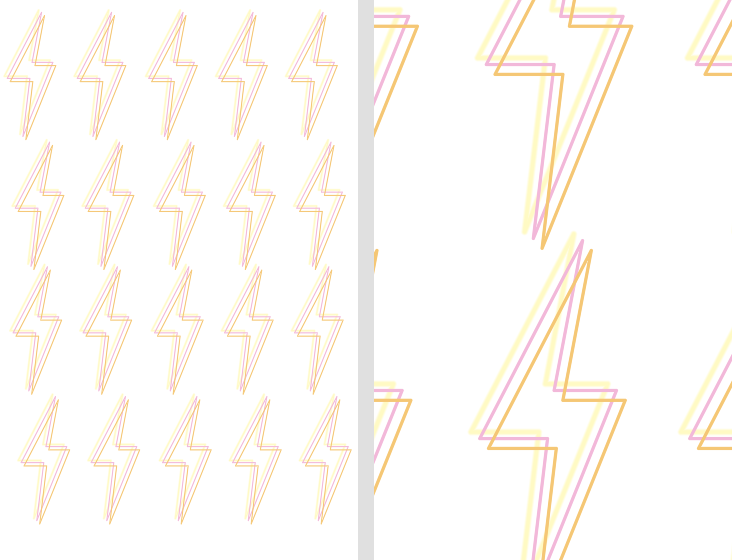
Left: the whole. Right: its middle third, enlarged.
Reproduce this pattern procedurally as a WebGL 1 fragment shader.

```glsl
precision highp float;

uniform vec2 u_resolution;

// Lengths are in 1/768 of the canvas height, measured from the top left
#define CANVAS_UNITS 768.0
#define COLUMNS 5
#define ROWS 4
#define COLUMN_STEP 96.0
#define ROW_STEP 178.0
#define PAIR_SHIFT vec2(8.0, 349.0)
#define LINE_RADIUS 0.75
#define GLOW_RADIUS 1.2
#define PAPER vec3(1.0)
#define YELLOW vec3(1.0, 0.98, 0.77)
#define PINK vec3(0.95, 0.72, 0.85)
#define ORANGE vec3(0.96, 0.78, 0.46)

float segmentDistance(vec2 p, vec2 a, vec2 b) {
  vec2 ap = p - a;
  vec2 ab = b - a;
  return length(ap - ab * clamp(dot(ap, ab) / dot(ab, ab), 0.0, 1.0));
}

// Distance to the bolt outline, with its upper tip at the origin
float boltDistance(vec2 p) {
  vec2 top = vec2(0.0, 0.0);
  vec2 notchRight = vec2(-13.0, 68.5);
  vec2 right = vec2(15.5, 68.5);
  vec2 bottom = vec2(-25.5, 170.0);
  vec2 notchLeft = vec2(-16.0, 90.5);
  vec2 left = vec2(-47.0, 90.5);

  float d = segmentDistance(p, top, notchRight);
  d = min(d, segmentDistance(p, notchRight, right));
  d = min(d, segmentDistance(p, right, bottom));
  d = min(d, segmentDistance(p, bottom, notchLeft));
  d = min(d, segmentDistance(p, notchLeft, left));
  return min(d, segmentDistance(p, left, top));
}

// Alternate rows shift right; the last three columns sit slightly apart
vec2 boltOrigin(float column, float row) {
  float pairIndex = floor(row / 2.0);
  float odd = mod(row, 2.0);
  vec2 origin = vec2(57.0, 17.0) + pairIndex * PAIR_SHIFT;
  origin += odd * vec2(11.0, ROW_STEP);
  origin.x += column * COLUMN_STEP + 2.0 * step(2.0, column);
  return origin;
}

float coverage(float d, float radius, float softness) {
  return 1.0 - smoothstep(radius - softness, radius + softness, d);
}

void main() {
  float pixel = CANVAS_UNITS / u_resolution.y;
  vec2 p = vec2(gl_FragCoord.x, u_resolution.y - gl_FragCoord.y) * pixel;

  // Nearest yellow, pink and orange outlines
  vec3 nearest = vec3(CANVAS_UNITS);
  for (int row = 0; row < ROWS; row++) {
    for (int column = 0; column < COLUMNS; column++) {
      vec2 q = p - boltOrigin(float(column), float(row));
      vec2 fromCenter = abs(q - vec2(-16.0, 85.0));
      if (fromCenter.x < 45.0 && fromCenter.y < 100.0) {
        nearest = min(nearest, vec3(
          boltDistance(q + vec2(4.0, 3.0)),
          boltDistance(q),
          boltDistance(q - vec2(4.0, 4.5))));
      }
    }
  }

  // Soft yellow underneath, crisp pink and orange above
  float edge = 0.6 * pixel;
  vec3 color = mix(PAPER, YELLOW, coverage(nearest.x, GLOW_RADIUS, edge + 0.5));
  color = mix(color, PINK, coverage(nearest.y, LINE_RADIUS, edge));
  color = mix(color, ORANGE, coverage(nearest.z, LINE_RADIUS, edge));
  gl_FragColor = vec4(color, 1.0);
}
```
